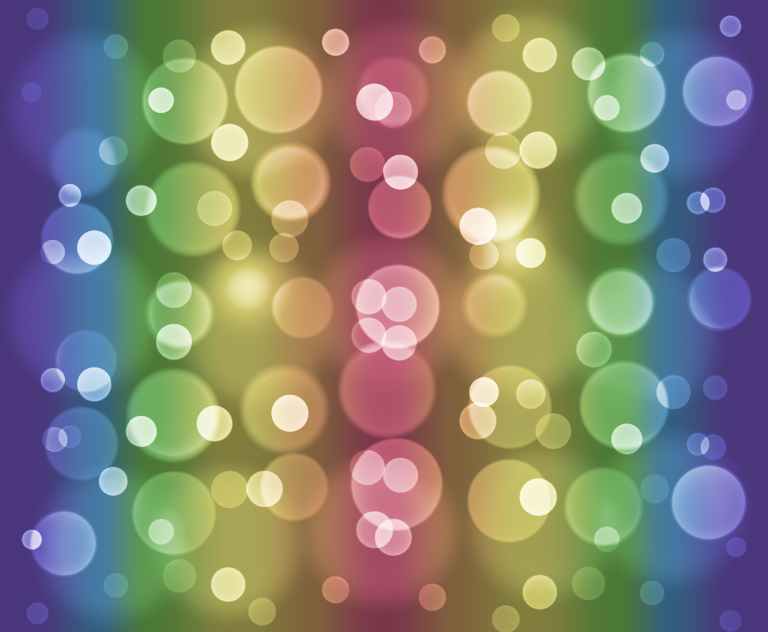
Reproduce this background procedurally as a Shadertoy shader.

```glsl
// Soft rainbow bokeh: mirrored colour bands under large discs and small bright lights.

// Lengths are in canvas heights, measured from the centre.
const vec2 HALO_STEP = vec2(0.222, 0.333);
const float HALO_RADIUS = 0.105;
const vec2 DISC_STEP = vec2(0.171, 0.158);
const vec2 DISC_CENTRE = vec2(0.020, 0.033);
const float DISC_JITTER = 0.045;
const vec2 DOT_STEP = vec2(0.101, 0.125);
const float HALF_WIDTH = 0.607;
const float RIGHT_DROP = 0.012;
const vec2 FLARE_LEFT = vec2(-0.215, 0.045);
const vec2 FLARE_RIGHT = vec2(0.200, 0.115);
const float FLARE_RADIUS = 0.045;

// Band colours run from the outer edge to the centre line.
const vec3 DEEP_VIOLET = vec3(0.29, 0.21, 0.48);
const vec3 DEEP_BLUE = vec3(0.20, 0.37, 0.50);
const vec3 DEEP_GREEN = vec3(0.29, 0.47, 0.21);
const vec3 DEEP_OLIVE = vec3(0.50, 0.49, 0.24);
const vec3 DEEP_BROWN = vec3(0.50, 0.38, 0.24);
const vec3 DEEP_ROSE = vec3(0.48, 0.21, 0.29);
const vec3 PALE_VIOLET = vec3(0.43, 0.39, 0.83);
const vec3 PALE_BLUE = vec3(0.39, 0.65, 0.86);
const vec3 PALE_GREEN = vec3(0.50, 0.79, 0.45);
const vec3 PALE_YELLOW = vec3(0.94, 0.91, 0.50);
const vec3 PALE_PEACH = vec3(0.95, 0.70, 0.46);
const vec3 PALE_ROSE = vec3(0.88, 0.43, 0.54);

vec3 hash3(vec2 cell, float seed) {
    vec3 q = fract(vec3(cell, seed) * vec3(0.1031, 0.1130, 0.0973) + 0.137);
    q += dot(q, q.yxz + 33.33);
    return fract((q.xxy + q.yzz) * q.zyx);
}

// Blends six colours from the edge (0) to the centre line (1).
vec3 bands(float t, vec3 a, vec3 b, vec3 c, vec3 d, vec3 e, vec3 f) {
    vec3 colour = mix(a, b, smoothstep(0.08, 0.27, t));
    colour = mix(colour, c, smoothstep(0.25, 0.39, t));
    colour = mix(colour, d, smoothstep(0.39, 0.60, t));
    colour = mix(colour, e, smoothstep(0.64, 0.83, t));
    return mix(colour, f, smoothstep(0.80, 0.99, t));
}

// A filled disc of light with a slightly brighter rim.
float disc(vec2 p, vec2 centre, float radius, float blur) {
    float d = length(p - centre);
    float rim = pow(min(d / radius, 1.0), 5.0);
    return (1.0 - smoothstep(radius - blur, radius + blur, d)) * (0.78 + 0.28 * rim);
}

// Broad, heavily blurred discs.
float haloLight(vec2 p) {
    float light = 0.0;
    for (int i = 0; i < 15; i++) {
        vec2 cell = vec2(i % 5 - 2, i / 5 - 1);
        vec3 h = hash3(cell + 9.0, 3.0);
        vec2 centre = cell * HALO_STEP + 0.07 * (h.xy - 0.5);
        light += (0.25 + 0.25 * h.z) * disc(p, centre, HALO_RADIUS, 0.035);
    }
    return light;
}

// Large discs in seven loose columns; the last column is sparse.
float discLight(vec2 p) {
    float light = 0.0;
    for (int i = 0; i < 35; i++) {
        int column = i % 7, row = i / 7;
        if (column == 6 && row % 2 == 1) continue;
        vec2 cell = vec2(column, row);
        vec3 h = hash3(cell, 17.0);
        vec3 k = hash3(cell, 41.0);
        vec2 centre = DISC_CENTRE + vec2(column - 3, 2 - row) * DISC_STEP;
        centre += DISC_JITTER * (h.xy - 0.5);
        centre.y -= 0.09 * exp(-2.0 * float(column));
        float radius = 0.045 + 0.030 * h.z;
        float blur = mix(0.003, 0.012, k.x * k.x);
        float slope = 1.0 + 0.25 * dot(p - centre, k.yz - 0.5) / radius;
        light += (0.50 + 0.65 * k.y) * slope * disc(p, centre, radius, blur);
    }
    return light;
}

// Small lights scattered in one quadrant and mirrored to the others.
float dotLight(vec2 p, float aa) {
    float light = 0.0;
    for (int i = 0; i < 96; i++) {
        int index = i / 4;
        vec2 cell = vec2(index % 6, index / 6);
        vec2 side = vec2(i % 2, (i / 2) % 2) * 2.0 - 1.0;
        vec3 h = hash3(cell, 67.0);
        vec3 k = hash3(cell + 11.0 * side + 20.0, 5.0);
        if (k.x < 0.16) continue;
        vec2 offset = (cell + 0.5 + 0.85 * (h.xy - 0.5)) * DOT_STEP;
        vec2 centre = side * (vec2(HALF_WIDTH, 0.5) - offset);
        centre.y -= RIGHT_DROP * step(0.0, side.x);
        float radius = 0.015 + 0.011 * h.z + 0.0012 * cell.x;
        float strength = 0.35 + 1.1 * k.y * k.y + 0.06 * cell.y;
        light += strength * disc(p, centre, radius, max(aa, 0.0015));
    }
    return light;
}

float flare(vec2 p, vec2 centre) {
    vec2 q = (p - centre) / FLARE_RADIUS;
    return exp(-dot(q, q));
}

void mainImage(out vec4 fragColor, in vec2 fragCoord) {
    vec2 p = (fragCoord - 0.5 * iResolution.xy) / iResolution.y;
    float t = 1.0 - abs(2.0 * fragCoord.x / iResolution.x - 1.0);
    vec3 deep = bands(t, DEEP_VIOLET, DEEP_BLUE, DEEP_GREEN, DEEP_OLIVE, DEEP_BROWN, DEEP_ROSE);
    vec3 pale = bands(t, PALE_VIOLET, PALE_BLUE, PALE_GREEN, PALE_YELLOW, PALE_PEACH, PALE_ROSE);

    // Overlapping light first lifts the band colour, then whitens it.
    float light = haloLight(p) + discLight(p) + dotLight(p, 1.0 / iResolution.y);
    light += 1.1 * (flare(p, FLARE_LEFT) + flare(p, FLARE_RIGHT));
    vec3 colour = mix(deep, pale, 1.0 - exp(-1.35 * light));
    float whiteness = 1.0 - exp(-1.1 * max(light - 0.85, 0.0));
    fragColor = vec4(mix(colour, vec3(1.0), whiteness), 1.0);
}
```
